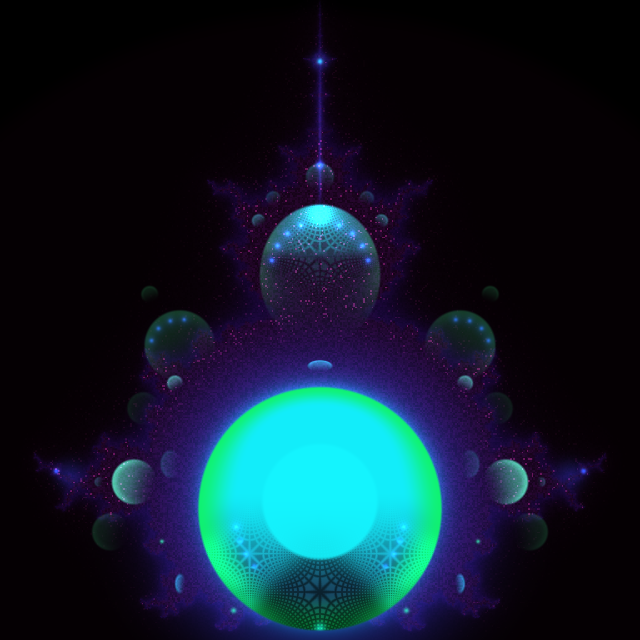
A Shadertoy shader for this background:

```glsl
// Draws a glowing upright fractal nebula: a cyan orb, an oval above it, mirrored bulbs and violet haze.

const vec3 CYAN = vec3(0.08, 0.96, 1.0);
const vec3 GREEN = vec3(0.06, 0.95, 0.42);
const vec3 TEAL = vec3(0.08, 0.36, 0.34);
const vec3 MOSS = vec3(0.10, 0.42, 0.24);
const vec3 BLUE = vec3(0.12, 0.32, 0.95);
const vec3 INDIGO = vec3(0.05, 0.07, 0.28);
const vec3 VIOLET = vec3(0.11, 0.02, 0.14);

float hash(vec2 p) {
    vec3 q = fract(p.xyx * vec3(0.1031, 0.1030, 0.0973));
    q += dot(q, q.yzx + 33.33);
    return fract((q.x + q.y) * q.z);
}

// Smooth escape count of the quadratic map
float escapeCount(vec2 c) {
    vec2 z = vec2(0.0);
    for (int i = 0; i < 64; i++) {
        z = vec2(z.x * z.x - z.y * z.y, 2.0 * z.x * z.y) + c;
        float m = dot(z, z);
        if (m > 64.0) return float(i) + 1.0 - log2(0.5 * log2(m));
    }
    return 64.0;
}

float spark(vec2 p, vec2 center, float size) {
    vec2 q = (p - center) / size;
    return exp(-dot(q, q));
}

// Translucent disc, brightest on the side facing dir
float bulb(vec2 p, vec2 center, vec2 radius, vec2 dir) {
    vec2 q = (p - center) / radius;
    float d = length(q);
    float aa = 1.5 / (iResolution.y * radius.x);
    float mask = 1.0 - smoothstep(1.0 - aa, 1.0 + aa, d);
    float facing = smoothstep(-1.0, 0.8, dot(q, normalize(dir)));
    return mask * facing * (0.65 + 0.35 * smoothstep(0.6, 1.0, d));
}

// Row of sparks on an arc, with angles measured from the vertical
float sparkArc(vec2 p, vec2 center, float radius, float start, float gap) {
    float sum = 0.0;
    for (int i = 0; i < 4; i++) {
        float a = start + gap * float(i);
        vec2 at = center + radius * vec2(sin(a), cos(a));
        sum += spark(p, at, 0.0032) + 0.3 * spark(p, at, 0.009);
    }
    return sum;
}

// Hyperbolic mesh around a saddle, faded where it gets too fine
float mesh(vec2 p, vec2 focus, float density) {
    vec2 q = p - focus;
    vec2 w = density * vec2(q.x * q.x - q.y * q.y, 2.0 * q.x * q.y);
    vec2 fw = fwidth(w);
    vec2 d = 0.5 - abs(fract(w) - 0.5);
    vec2 line = 1.0 - smoothstep(vec2(0.0), fw * 1.3 + 0.08, d);
    line *= 1.0 - smoothstep(0.4, 0.8, fw);
    return max(line.x, line.y);
}

vec3 haze(vec2 p, float grain) {
    vec2 c = vec2(0.202 - p.y, p.x) / 0.399;
    float n = escapeCount(c);
    float h = clamp((n - 3.0) / 17.0, 0.0, 1.0);
    vec3 col = vec3(0.018, 0.0, 0.010) * (1.0 - smoothstep(0.76, 0.80, length(p - vec2(0.0, 0.2))));
    col += VIOLET * h * (0.55 + 0.7 * grain);
    col += vec3(0.02, 0.01, 0.11) * smoothstep(0.15, 0.5, h) * (1.0 - smoothstep(0.5, 1.0, h));
    return col + vec3(0.25, 0.06, 0.16) * step(0.965, grain) * h * smoothstep(0.25, 0.33, length(p - vec2(0.0, 0.2)));
}

vec3 sideBulbs(vec2 p) {
    vec3 col = MOSS * 0.55 * bulb(p, vec2(0.219, 0.460), vec2(0.055), vec2(0.5, 0.8));
    col += vec3(0.22, 0.78, 0.55) * bulb(p, vec2(0.290, 0.247), vec2(0.035), vec2(1.0, 0.25));
    col += MOSS * 0.38 * bulb(p, vec2(0.327, 0.169), vec2(0.029), vec2(1.0, 0.2));
    col += MOSS * 0.25 * bulb(p, vec2(0.276, 0.362), vec2(0.025), vec2(1.0, 0.6));
    col += vec3(0.2, 0.6, 0.5) * bulb(p, vec2(0.2266, 0.401), vec2(0.012), vec2(0.6, 1.0));
    col += TEAL * 0.5 * bulb(p, vec2(0.233, 0.275), vec2(0.016, 0.021), vec2(1.0, 0.1));
    col += CYAN * 0.6 * bulb(p, vec2(0.218, 0.088), vec2(0.008, 0.014), vec2(1.0, 0.2));
    col += MOSS * 0.45 * bulb(p, vec2(0.266, 0.540), vec2(0.013), vec2(0.4, 1.0));
    col += TEAL * 1.2 * bulb(p, vec2(0.096, 0.655), vec2(0.010), vec2(0.7, 1.0));
    col += TEAL * 0.6 * bulb(p, vec2(0.073, 0.690), vec2(0.011), vec2(0.3, 1.0));
    col += TEAL * 0.7 * bulb(p, vec2(0.345, 0.247), vec2(0.007), vec2(1.0, 0.2));
    col += BLUE * (spark(p, vec2(0.412, 0.264), 0.004) + 0.2 * spark(p, vec2(0.39, 0.258), 0.022));
    col += GREEN * 0.7 * (spark(p, vec2(0.135, 0.046), 0.004) + spark(p, vec2(0.247, 0.154), 0.003));
    return col + BLUE * 0.55 * sparkArc(p, vec2(0.219, 0.455), 0.046, -0.15, 0.48);
}

vec3 upperOval(vec2 p) {
    float body = bulb(p, vec2(0.0, 0.570), vec2(0.094, 0.110), vec2(0.0, 1.0));
    float lines = mesh(p, vec2(0.0, 0.600), 1900.0);
    float above = smoothstep(0.590, 0.615, p.y);
    vec3 col = mix(MOSS, TEAL, 1.0 - smoothstep(0.05, 0.095, p.x)) * body;
    col *= 1.0 - 0.75 * lines * (1.0 - above);
    col += CYAN * 0.45 * lines * above * body * smoothstep(0.09, 0.01, p.x);
    col += CYAN * (spark(p, vec2(0.0, 0.662), 0.012) + 0.35 * spark(p, vec2(0.0, 0.664), 0.030) * body);
    return col + BLUE * sparkArc(p, vec2(0.0, 0.577), 0.077, 0.40, 0.32);
}

vec3 mainOrb(vec2 p, vec3 back) {
    vec2 q = p - vec2(0.0, 0.205);
    float r = length(q);
    float edge = r - 0.190;
    float up = q.y / 0.19;
    // Halo outside the rim
    float outer = max(edge, 0.0);
    vec3 halo = INDIGO * exp(-pow(outer / 0.085, 2.0));
    halo += vec3(0.02, 0.42, 0.55) * exp(-outer / 0.014) * (0.45 + 0.4 * smoothstep(-0.5, 1.0, up));
    // Lit dome fading to a dark base, with a green rim and a bright core
    float lit = smoothstep(-0.75, 0.15, up);
    vec3 body = mix(vec3(0.09, 0.27, 0.38), vec3(0.07, 0.93, 0.98), lit);
    float rim = smoothstep(mix(-0.060, -0.030, smoothstep(0.1, 0.9, up)), 0.0, edge);
    body = mix(body, GREEN * mix(0.55, 1.0, smoothstep(-1.0, -0.3, up)), rim * 0.95);
    float lines = mesh(p, vec2(0.0, 0.075), 1700.0);
    body *= 1.0 - 0.55 * lines * (1.0 - lit);
    body += CYAN * 0.3 * mesh(p, vec2(0.110, 0.135), 2200.0) * (1.0 - lit);
    body += BLUE * 0.5 * sparkArc(p, vec2(0.0, 0.20), 0.133, 1.75, 0.17);
    float core = 1.0 - smoothstep(0.086, 0.094, length(p - vec2(0.0, 0.216)));
    body = mix(body, CYAN, core * 0.9);
    body += CYAN * 0.5 * spark(p, vec2(0.0, 0.018), 0.008);
    float aa = 1.5 / iResolution.y;
    return mix(back + halo, body, 1.0 - smoothstep(-aa, aa, edge));
}

void mainImage(out vec4 fragColor, in vec2 fragCoord) {
    vec2 p = (fragCoord - 0.5 * iResolution.xy) / iResolution.y;
    float grain = hash(floor(p * 384.0) + 500.0);
    p = vec2(abs(p.x), p.y + 0.5);
    vec3 col = haze(p, grain) + sideBulbs(p) + upperOval(p);
    // Spire, its star and the small crown
    float spire = exp(-p.x / 0.0025) * smoothstep(0.98, 0.78, p.y) * smoothstep(0.66, 0.72, p.y);
    col += vec3(0.10, 0.10, 0.42) * spire;
    col += CYAN * 0.7 * spark(p, vec2(0.0, 0.904), 0.004) + BLUE * 0.3 * spark(p, vec2(0.0, 0.905), 0.012);
    col += TEAL * 0.75 * bulb(p, vec2(0.0, 0.723), vec2(0.022), vec2(0.0, 1.0));
    col += BLUE * spark(p, vec2(0.0, 0.742), 0.006);
    // Cap between the oval and the orb
    col += vec3(0.1, 0.6, 0.6) * bulb(p, vec2(0.0, 0.428), vec2(0.019, 0.009), vec2(0.0, 1.0));
    fragColor = vec4(clamp(mainOrb(p, col), 0.0, 1.0), 1.0);
}
```
